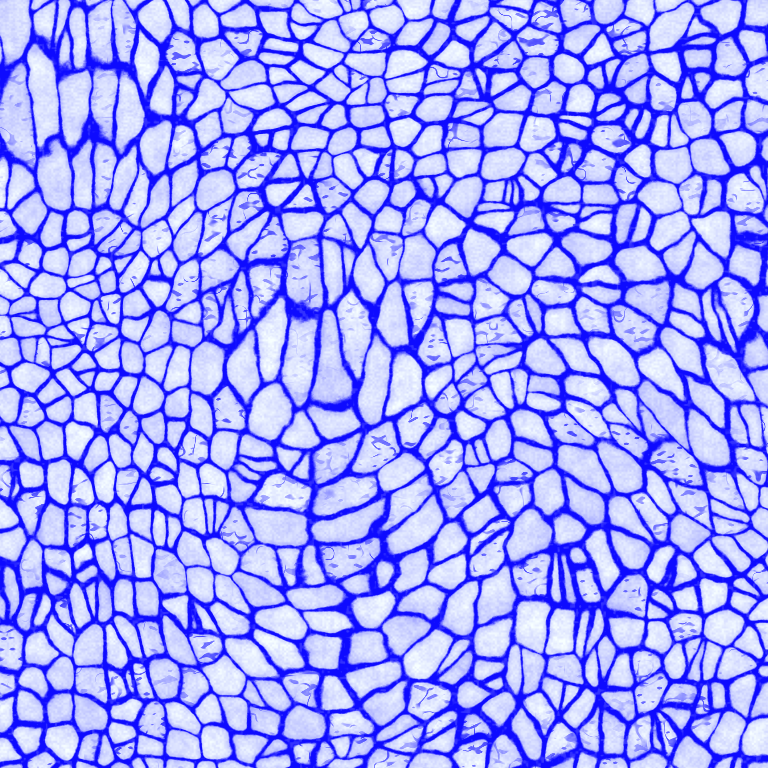
A WebGL 1 fragment shader for this texture:

```glsl
precision highp float;
// Irregular pale cobblestones set in deep blue joints.
// A bent, jittered grid gives Voronoi stones, some of them split in two;
// the rounded distance to the stone border and layered noise give the tone.

uniform vec2 u_resolution;

const vec3 JOINT_COLOR = vec3(0.055, 0.045, 1.0);
const vec3 STONE_COLOR = vec3(0.97, 1.0, 1.0);
const float STONES = 22.5;        // grid cells across the canvas
const float JITTER = 0.76;        // scatter of the stone centres
const float BEND = 3.4;           // large drift of the rows, in cells
const float BEND_SCALE = 3.2;     // drift waves across the canvas
const float WOBBLE = 0.16;        // waviness of stone sides
const float ROUNDING = 0.13;      // corner radius
const float SPLIT_SHARE = 0.2;    // stones broken into two
const float JOINT_MIN = 0.025;    // half width of joints, in cells
const float JOINT_VARY = 0.075;
const float ROUGHNESS = 0.06;     // ragged stone rims
const float RIM_SOFTNESS = 0.036;
const float STONE_TONE = 0.885;
const float STONE_VARY = 0.09;
const float MOTTLE = 0.20;
const float GRAIN = 0.10;
const float RIM_SHADE = 0.10;
const float PIT_DEPTH = 0.55;

float hash(vec2 p) {
  return fract(sin(dot(p, vec2(127.1, 311.7))) * 43758.5453);
}

vec2 hash2(vec2 p) {
  return vec2(hash(p), hash(p + 57.3));
}

float noise(vec2 p) {
  vec2 i = floor(p), f = fract(p);
  f = f * f * (3.0 - 2.0 * f);
  return mix(mix(hash(i), hash(i + vec2(1.0, 0.0)), f.x),
             mix(hash(i + vec2(0.0, 1.0)), hash(i + vec2(1.0, 1.0)), f.x), f.y);
}

vec2 noise2(vec2 p) {
  return vec2(noise(p), noise(p + 31.7)) - 0.5;
}

float fbm(vec2 p) {
  return 0.5 * noise(p) + 0.3 * noise(p * 2.1 + 9.2) + 0.2 * noise(p * 4.3 + 3.7);
}

float smoothMin(float a, float b, float k) {
  float h = max(k - abs(a - b), 0.0) / k;
  return min(a, b) - 0.25 * h * h * k;
}

vec2 siteOffset(vec2 cell) {
  return 0.5 + JITTER * (hash2(cell) - 0.5);
}

// Returns the distance to the stone border and the stone's id.
vec3 stoneAt(vec2 p) {
  vec2 base = floor(p), nearCell = base, toNear = vec2(9.0);
  for (int y = -1; y <= 1; y++) {
    for (int x = -1; x <= 1; x++) {
      vec2 cell = base + vec2(float(x), float(y));
      vec2 r = cell + siteOffset(cell) - p;
      if (dot(r, r) < dot(toNear, toNear)) { toNear = r; nearCell = cell; }
    }
  }
  float border = 2.0;
  for (int y = -2; y <= 2; y++) {
    for (int x = -2; x <= 2; x++) {
      vec2 cell = nearCell + vec2(float(x), float(y));
      vec2 r = cell + siteOffset(cell) - p;
      vec2 gap = r - toNear;
      if (dot(gap, gap) > 0.0001)
        border = smoothMin(border, dot(0.5 * (toNear + r), normalize(gap)), ROUNDING);
    }
  }
  vec2 id = nearCell;
  if (hash(nearCell + 11.9) < SPLIT_SHARE) {
    float h = hash(nearCell + 23.4);
    float angle = 1.5708 * step(0.5, h) + 0.8 * (fract(h * 2.0) - 0.5);
    float side = dot(toNear, vec2(cos(angle), sin(angle)));
    border = smoothMin(border, abs(side), ROUNDING);
    id += 0.37 * step(0.0, side);
  }
  return vec3(border, id);
}

void main() {
  float canvas = min(u_resolution.x, u_resolution.y);
  vec2 uv = gl_FragCoord.xy / canvas;
  vec2 p = uv * STONES;
  vec2 q = p + BEND * noise2(uv * BEND_SCALE + 4.0) + WOBBLE * noise2(p * 2.3);

  vec3 stone = stoneAt(q);
  float wear = hash(stone.yz + 71.2);

  // Joint mask with varied width and ragged rim
  float halfJoint = JOINT_MIN + JOINT_VARY * noise(p * 0.9 + 17.0);
  float depth = stone.x - halfJoint + ROUGHNESS * (fbm(p * 6.0) - 0.5);
  float soft = max(RIM_SOFTNESS, 0.7 * STONES / canvas);
  float mask = smoothstep(-soft, soft, depth);

  // Stone face: own shade, mottling, grain and a darker rim
  float grain = noise(p * 17.0) - 0.5;
  float tone = STONE_TONE + STONE_VARY * (hash(stone.yz + 5.1) - 0.5);
  tone += MOTTLE * (fbm(p * 1.9 + 40.0) - 0.5) + GRAIN * grain;
  tone -= RIM_SHADE * (1.0 - smoothstep(0.0, 0.18, depth));

  // Pits and hairline cracks on worn stones
  float pits = smoothstep(0.70, 0.86, noise(mat2(4.0, 3.0, -7.0, 6.0) * p));
  float crack = 1.0 - smoothstep(0.015, 0.05, abs(noise(p * 2.7 + 8.0) - 0.5));
  crack *= smoothstep(0.5, 0.75, noise(p * 3.1 + 61.0));
  tone -= PIT_DEPTH * max(pits * smoothstep(0.55, 1.0, wear), crack * smoothstep(0.6, 0.9, wear));

  float jointTone = 0.16 * smoothstep(0.6, 0.95, noise(p * 11.0 + 25.0));
  gl_FragColor = vec4(mix(JOINT_COLOR, STONE_COLOR, clamp(mix(jointTone, tone, mask), 0.0, 1.0)), 1.0);
}
```
